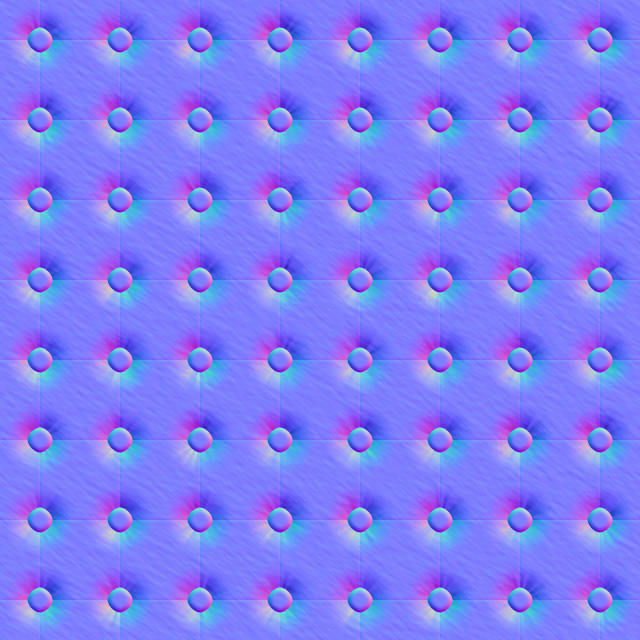
Write a Shadertoy shader that draws this texture map.

```glsl
// Tangent-space normal map of tufted leather: a grid of domed buttons, each
// pulling the padding into a creased dimple, joined by thin seams.
// Slopes from dimple, seams and grain are summed, then buttons are laid on top.

#define REPEATS 8.0          // buttons across and down
#define BUTTON_RADIUS 0.156  // in cell units
#define BUTTON_POWER 1.7     // 2 is round, 1 is a diamond
#define BUTTON_SLOPE 0.90
#define DIMPLE_REACH 0.48
#define DIMPLE_SLOPE 0.72
#define FOLD_COUNT 34.0      // folds around a button, whole number
#define FOLD_DEPTH 0.55
#define SEAM_WIDTH 0.015
#define SEAM_SLOPE 0.40
#define GRAIN_SCALE 64.0     // whole number, so the grain wraps
#define GRAIN_SLOPE 0.22

const float TAU = 6.2831853;

float hash(vec2 p) {
    return fract(sin(dot(p, vec2(127.1, 311.7))) * 43758.5453);
}

// Value noise that repeats after a whole period on both axes
float wrapNoise(vec2 p, float period) {
    vec2 i = floor(p);
    vec2 f = p - i;
    f = f * f * (3.0 - 2.0 * f);
    vec2 a = mod(i, period);
    vec2 b = mod(i + 1.0, period);
    return mix(mix(hash(a), hash(vec2(b.x, a.y)), f.x),
               mix(hash(vec2(a.x, b.y)), hash(b), f.x), f.y);
}

// Leather height: flat wrinkles sheared by whole numbers to stay seamless
float grainHeight(vec2 uv) {
    vec2 sheared = vec2(uv.x, uv.x + 2.0 * uv.y);
    float coarse = wrapNoise(sheared * GRAIN_SCALE, GRAIN_SCALE);
    float fine = wrapNoise(sheared * GRAIN_SCALE * 2.0, GRAIN_SCALE * 2.0);
    return 0.65 * coarse + 0.35 * fine;
}

vec2 grainSlope(vec2 uv) {
    vec2 e = vec2(0.25 / GRAIN_SCALE, 0.0);
    float h = grainHeight(uv);
    return GRAIN_SLOPE * (h - vec2(grainHeight(uv + e.xy), grainHeight(uv + e.yx)));
}

// Folds radiating from a button, one pattern per cell
float foldNoise(vec2 p, vec2 cell) {
    float turn = atan(p.y, p.x) / TAU + 0.5;
    float x = turn * FOLD_COUNT;
    float i = floor(x);
    vec2 seed = cell * 3.7 + 11.0;
    float a = hash(seed + vec2(i, 0.0));
    float b = hash(seed + vec2(mod(i + 1.0, FOLD_COUNT), 0.0));
    return mix(a, b, smoothstep(0.0, 1.0, x - i)) - 0.5;
}

// Padding sinks toward the button, with sharper creases along the seams
vec2 dimpleSlope(vec2 p, vec2 cell) {
    float r = length(p);
    vec2 radial = p / r;
    vec2 creased = p / (abs(p) + 0.035);
    float fall = 1.0 - smoothstep(0.10, DIMPLE_REACH, r);
    float fold = foldNoise(p, cell) * FOLD_DEPTH;
    vec2 inward = -0.5 * (radial + creased) * (1.0 + fold);
    vec2 sideways = vec2(-radial.y, radial.x) * fold * 0.45;
    return DIMPLE_SLOPE * fall * (inward + sideways);
}

// Narrow groove on both axes through the button centre
vec2 seamSlope(vec2 p, float px) {
    float width = max(SEAM_WIDTH, 0.8 * px);
    vec2 d = p / width;
    return -SEAM_SLOPE * d * exp(-d * d);
}

float buttonDistance(vec2 p) {
    vec2 q = pow(abs(p), vec2(BUTTON_POWER));
    return pow(q.x + q.y, 1.0 / BUTTON_POWER);
}

void mainImage(out vec4 fragColor, in vec2 fragCoord) {
    vec2 uv = fragCoord / iResolution.xy;
    float px = REPEATS / min(iResolution.x, iResolution.y);
    vec2 cell = floor(uv * REPEATS);
    vec2 p = fract(uv * REPEATS) - 0.5 + 0.00001;

    // Padding
    vec2 grain = grainSlope(uv);
    vec2 slope = dimpleSlope(p, cell) + seamSlope(p, px) + grain;

    // Button: nearly flat top with a steep rounded rim
    float d = buttonDistance(p);
    float rim = smoothstep(0.42, 1.0, d / BUTTON_RADIUS);
    vec2 dome = normalize(p) * BUTTON_SLOPE * rim + 0.5 * grain;
    float cover = 1.0 - smoothstep(-0.7 * px, 0.7 * px, d - BUTTON_RADIUS);
    slope = mix(slope, dome, cover);

    // Encode the unit normal
    slope *= min(1.0, 0.95 / max(length(slope), 0.001));
    vec3 normal = vec3(slope, sqrt(1.0 - dot(slope, slope)));
    fragColor = vec4(normal * 0.5 + 0.495, 1.0);
}
```
